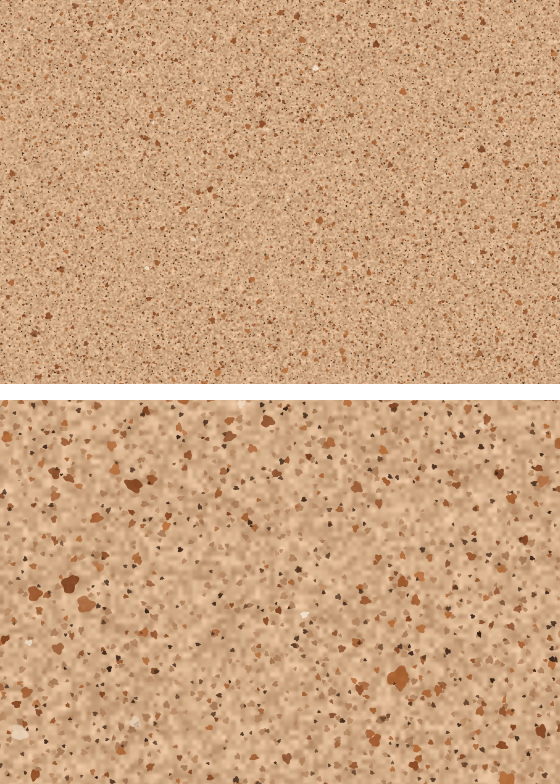
Top: the whole. Bottom: its middle third, enlarged.
Write a WebGL 2 fragment shader that draws this texture.

```glsl
#version 300 es
precision highp float;

uniform vec2 u_resolution;
out vec4 fragColor;

// Colours
const vec3 BASE = vec3(0.825, 0.672, 0.530);
const vec3 TAN_LIGHT = vec3(0.74, 0.55, 0.39);
const vec3 TAN_DARK = vec3(0.64, 0.46, 0.32);
const vec3 RUST_LIGHT = vec3(0.73, 0.44, 0.23);
const vec3 RUST_DARK = vec3(0.49, 0.25, 0.12);
const vec3 SPECK_LIGHT = vec3(0.42, 0.28, 0.18);
const vec3 SPECK_DARK = vec3(0.20, 0.12, 0.08);
const vec3 CHIP_LIGHT = vec3(0.95, 0.90, 0.83);
const vec3 CHIP_DARK = vec3(0.90, 0.81, 0.71);

// Sizes are fractions of the canvas height
const float FINE_CELL = 0.0042;
const float SOFT_CELL = 0.0085;
const float CLUSTER_CELL = 0.11;
const float FINE_CONTRAST = 0.17;
const float SOFT_CONTRAST = 0.09;
const float CLUSTERING = 0.9;
const float EDGE_WOBBLE = 0.16;

// Integer hash giving three values in 0..1
vec3 hash3(vec2 cell, float seed) {
    uvec3 v = uvec3(ivec3(vec3(cell, seed))) * 1664525u + 1013904223u;
    v.x += v.y * v.z; v.y += v.z * v.x; v.z += v.x * v.y;
    v ^= v >> 16u;
    v.x += v.y * v.z; v.y += v.z * v.x; v.z += v.x * v.y;
    return vec3(v >> 8u) / 16777216.0;
}

float valueNoise(vec2 p, float seed) {
    vec2 i = floor(p), f = fract(p);
    f = f * f * (3.0 - 2.0 * f);
    float low = mix(hash3(i, seed).x, hash3(i + vec2(1, 0), seed).x, f.x);
    float high = mix(hash3(i + vec2(0, 1), seed).x, hash3(i + vec2(1, 1), seed).x, f.x);
    return mix(low, high, f.y);
}

// Signed distance to a lobed, slightly flattened grain
float grainDistance(vec2 d, float radius, vec3 shape) {
    float turn = 6.2832 * shape.x;
    float c = cos(turn), s = sin(turn);
    d = mat2(c, -s, s, c) * d;
    d.x *= mix(1.0, 1.5, shape.y);
    float angle = atan(d.y, d.x + 1e-6);
    float lobes = sin(3.0 * angle + 6.2832 * shape.z) + 0.6 * sin(5.0 * angle + 9.0 * shape.y);
    return length(d) - radius * (1.0 + EDGE_WOBBLE * lobes);
}

// Paints one size class of scattered grains over a colour
vec3 scatter(vec3 under, vec2 p, float cellSize, float density, vec2 radii,
             vec3 light, vec3 dark, float seed) {
    float edge = 0.75 / u_resolution.y;
    vec2 home = floor(p / cellSize);
    vec3 colour = under;
    for (int y = -1; y <= 1; y++) {
        for (int x = -1; x <= 1; x++) {
            vec2 cell = home + vec2(x, y);
            vec3 place = hash3(cell, seed);
            if (place.z > density) continue;
            vec3 shape = hash3(cell, seed + 1.0);
            vec3 look = hash3(cell, seed + 2.0);
            float radius = mix(radii.x, radii.y, look.x * look.x);
            vec2 centre = (cell + place.xy) * cellSize;
            float cover = 1.0 - smoothstep(-edge, edge, grainDistance(p - centre, radius, shape));
            colour = mix(colour, mix(light, dark, look.y), cover * mix(0.75, 1.0, look.z));
        }
    }
    return colour;
}

void main() {
    vec2 p = gl_FragCoord.xy / u_resolution.y;

    // Sandy ground with fine mottling
    float fine = valueNoise(p / FINE_CELL, 11.0) - 0.5;
    float soft = valueNoise(p / SOFT_CELL, 12.0) - 0.5;
    float mottle = FINE_CONTRAST * fine + SOFT_CONTRAST * soft;
    vec3 colour = BASE + mottle * vec3(0.95, 1.0, 1.0);

    // Grains gather in loose clusters
    float cluster = 1.0 + CLUSTERING * (valueNoise(p / CLUSTER_CELL, 13.0) - 0.5);

    // Size classes, from faint tan grit to rust pebbles
    colour = scatter(colour, p, 0.0100, 0.50, vec2(0.0016, 0.0036), TAN_LIGHT, TAN_DARK, 20.0);
    colour = scatter(colour, p, 0.0160, 0.42 * cluster, vec2(0.0019, 0.0048), RUST_LIGHT, RUST_DARK, 30.0);
    colour = scatter(colour, p, 0.0420, 0.36 * cluster, vec2(0.0042, 0.0098), RUST_LIGHT, RUST_DARK, 40.0);
    colour = scatter(colour, p, 0.0140, 0.42, vec2(0.0013, 0.0027), SPECK_LIGHT, SPECK_DARK, 50.0);
    colour = scatter(colour, p, 0.1500, 0.30, vec2(0.0030, 0.0075), CHIP_LIGHT, CHIP_DARK, 60.0);

    // Slight grit over every grain
    colour += 0.05 * (valueNoise(p / FINE_CELL, 14.0) - 0.5);
    fragColor = vec4(clamp(colour, 0.0, 1.0), 1.0);
}
```
